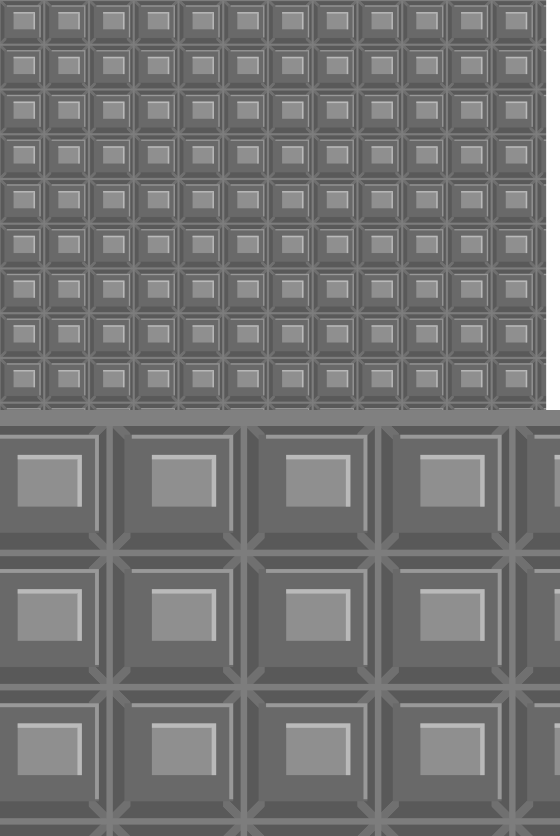
Top: the whole. Bottom: its middle third, enlarged.
Give the GLSL for this pattern, as a WebGL 2 fragment shader.

```glsl
#version 300 es
precision highp float;

#define PITCH 0.0799
#define SHIFT_X 0.0009
#define MARGIN_X 0.9753
#define GROOVE_HALF 0.024
#define MITRE_HALF 0.045
#define MITRE_REACH 0.155
#define RIM 0.029
#define STUD_RIM 0.033

uniform vec2 u_resolution;
out vec4 fragColor;

const float BEVEL = 0.35;
const float PANEL = 0.41;
const float MITRE = 0.44;
const float GROOVE = 0.49;
const float STUD = 0.56;
const float RIM_LIGHT = 0.60;
const float STUD_LIGHT = 0.73;

// Coverage of the half-space where d is positive
float cover(float d, float aa) {
    return clamp(d / aa + 0.5, 0.0, 1.0);
}

// Coverage of an axis-aligned box
float box(vec2 p, vec2 lo, vec2 hi, float aa) {
    vec2 a = clamp((p - lo) / aa + 0.5, 0.0, 1.0);
    vec2 b = clamp((hi - p) / aa + 0.5, 0.0, 1.0);
    return a.x * b.x * a.y * b.y;
}

// Light edge along the top and right of a box
float litEdge(vec2 p, vec2 lo, vec2 hi, float width, float aa) {
    float top = box(p, lo, vec2(hi.x, lo.y + width), aa);
    float right = box(p, vec2(hi.x - width, lo.y), hi, aa);
    return max(top, right);
}

float tile(vec2 cell, float aa) {
    vec2 p = fract(cell);
    vec2 d = abs(fract(cell + 0.5) - 0.5);
    float shade = BEVEL;

    // Diagonal mitres where the bevels meet
    float mitre = cover(MITRE_HALF - abs(d.x - d.y), aa)
                * cover(MITRE_REACH - max(d.x, d.y), aa);
    shade = mix(shade, MITRE, mitre);

    // Raised panel with its rim
    shade = mix(shade, PANEL, box(p, vec2(0.11, 0.12), vec2(0.92, 0.85), aa));
    shade = mix(shade, RIM_LIGHT, litEdge(p, vec2(0.165, 0.12), vec2(0.92, 0.835), RIM, aa));

    // Central stud with its rim
    vec2 lo = vec2(0.315, 0.27);
    vec2 hi = vec2(0.793, 0.655);
    shade = mix(shade, STUD, box(p, lo, hi, aa));
    shade = mix(shade, STUD_LIGHT, litEdge(p, lo, hi, STUD_RIM, aa));

    // Grid lines between tiles
    return mix(shade, GROOVE, cover(GROOVE_HALF - min(d.x, d.y), aa));
}

void main() {
    // Canvas widths, measured down from the top left
    vec2 pos = vec2(gl_FragCoord.x, u_resolution.y - gl_FragCoord.y) / u_resolution.x;
    float pixel = 1.0 / u_resolution.x;
    float shade = tile((pos + vec2(SHIFT_X, 0.0)) / PITCH, 1.1 * pixel / PITCH);

    // White margin on the right
    shade = mix(shade, 1.0, cover(pos.x - MARGIN_X, pixel));
    fragColor = vec4(vec3(shade), 1.0);
}
```
